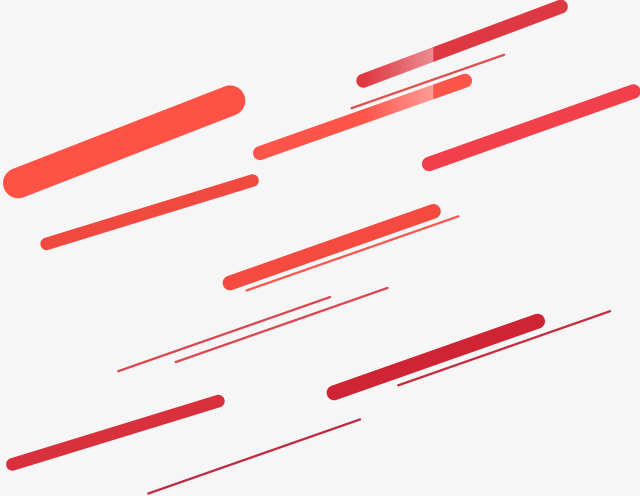
Give the GLSL for this background, as a WebGL 2 fragment shader.

```glsl
#version 300 es
precision highp float;
// Slanted red capsules and hairlines scattered over a pale grey ground.
// Each stroke is a segment distance field; two bars carry a white sheen
// that grows to the right and stops at a sharp vertical edge.

#define GROUND vec3(0.963)
#define ASPECT_HEIGHT 0.776
#define LINE_RADIUS 0.0018
#define LINE_SPAN vec2(0.3307, 0.1159)
#define SHEEN_START 0.570
#define SHEEN_END 0.677
#define SHEEN_STRENGTH 0.42

uniform vec2 u_resolution;
out vec4 fragColor;

// Bars: both end centres, in units of the canvas width
const vec4 barEnds[8] = vec4[8](
    vec4(0.0286, 0.4896, 0.3594, 0.6185),
    vec4(0.0729, 0.3945, 0.3945, 0.4935),
    vec4(0.5677, 0.6497, 0.8763, 0.7656),
    vec4(0.4063, 0.5365, 0.7266, 0.6497),
    vec4(0.6706, 0.5195, 0.9896, 0.6328),
    vec4(0.3594, 0.3333, 0.6771, 0.4453),
    vec4(0.5221, 0.1615, 0.8398, 0.2734),
    vec4(0.0195, 0.0495, 0.3411, 0.1484));

// Bars: colour and radius
const vec4 barStyle[8] = vec4[8](
    vec4(1.00, 0.32, 0.28, 0.0238),
    vec4(0.94, 0.29, 0.25, 0.0098),
    vec4(0.87, 0.22, 0.26, 0.0109),
    vec4(1.00, 0.33, 0.29, 0.0109),
    vec4(0.95, 0.25, 0.29, 0.0113),
    vec4(0.96, 0.29, 0.25, 0.0115),
    vec4(0.81, 0.14, 0.20, 0.0117),
    vec4(0.85, 0.19, 0.24, 0.0099));

// Hairlines: start point and length relative to LINE_SPAN
const vec3 lineStart[6] = vec3[6](
    vec3(0.5495, 0.6068, 0.72),
    vec3(0.3854, 0.3216, 1.0),
    vec3(0.1849, 0.1953, 1.0),
    vec3(0.2747, 0.2096, 1.0),
    vec3(0.6224, 0.1732, 1.0),
    vec3(0.2318, 0.0039, 1.0));

const vec3 lineColor[6] = vec3[6](
    vec3(0.88, 0.31, 0.32),
    vec3(0.96, 0.35, 0.31),
    vec3(0.86, 0.28, 0.31),
    vec3(0.86, 0.28, 0.31),
    vec3(0.78, 0.17, 0.24),
    vec3(0.74, 0.17, 0.25));

float segmentDistance(vec2 p, vec2 a, vec2 b) {
    vec2 along = b - a;
    float t = clamp(dot(p - a, along) / dot(along, along), 0.0, 1.0);
    return length(p - a - along * t);
}

float coverage(float distanceToEdge, float pixel) {
    return clamp(0.5 - distanceToEdge / pixel, 0.0, 1.0);
}

void main() {
    vec2 p = gl_FragCoord.xy / u_resolution * vec2(1.0, ASPECT_HEIGHT);
    float pixel = 1.0 / u_resolution.x;
    vec3 color = GROUND;

    // White sheen with a hard right edge
    float sheen = SHEEN_STRENGTH * clamp((p.x - SHEEN_START) / (SHEEN_END - SHEEN_START), 0.0, 1.0);
    sheen *= coverage(p.x - SHEEN_END, pixel);

    // Thick bars; the third and fourth take the sheen
    for (int i = 0; i < 8; i++) {
        float d = segmentDistance(p, barEnds[i].xy, barEnds[i].zw) - barStyle[i].w;
        float glossy = (i == 2 || i == 3) ? sheen : 0.0;
        vec3 paint = mix(barStyle[i].rgb, vec3(1.0), glossy);
        color = mix(color, paint, coverage(d, pixel));
    }

    // Parallel hairlines
    for (int i = 0; i < 6; i++) {
        vec2 start = lineStart[i].xy;
        float d = segmentDistance(p, start, start + LINE_SPAN * lineStart[i].z) - LINE_RADIUS;
        color = mix(color, lineColor[i], coverage(d, pixel));
    }

    fragColor = vec4(color, 1.0);
}
```
